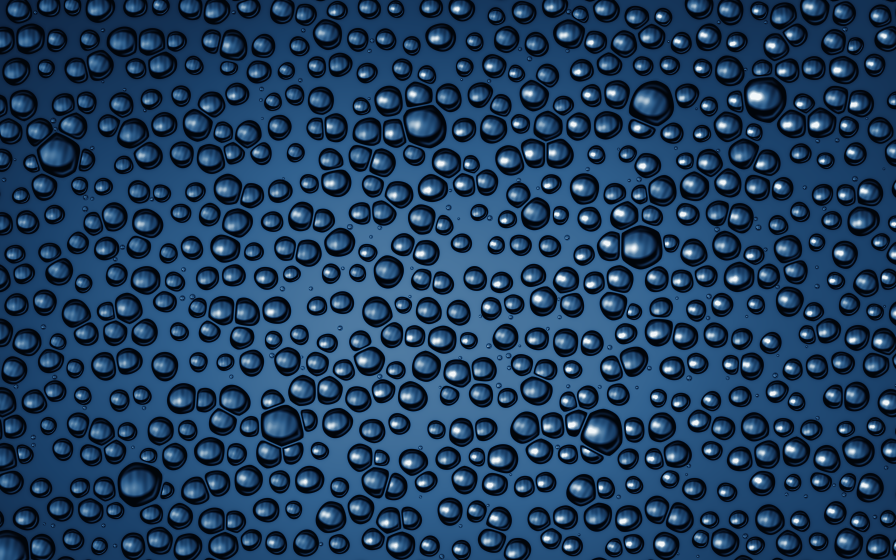
This texture is drawn by a WebGL 2 fragment shader. Its source:

```glsl
#version 300 es
precision highp float;

uniform vec2 u_resolution;
out vec4 fragColor;

const float CELL_SIZE = 0.053;      // drop spacing, in canvas heights
const float JITTER = 0.46;
const float MIN_RADIUS = 0.29;      // radii in cells
const float MAX_RADIUS = 0.54;
const float GIANT_SHARE = 0.006;
const float GIANT_SCALE = 1.45;
const float GAP = 0.025;
const float ROUNDING = 0.12;
const float MICRO_GRID = 3.0;       // bead cells per drop cell
const float MICRO_SHARE = 0.10;
const vec2 GLOW_CENTER = vec2(0.47, 0.41);
const vec2 GLOW_SPREAD = vec2(0.62, 0.74);
const float EDGE_TONE = 0.6;
const float CENTER_TONE = 3.85;

const vec3 BLACK = vec3(0.005, 0.018, 0.04);
const vec3 NAVY = vec3(0.05, 0.13, 0.24);
const vec3 DEEP_BLUE = vec3(0.10, 0.25, 0.41);
const vec3 STEEL_BLUE = vec3(0.19, 0.38, 0.56);
const vec3 PALE_BLUE = vec3(0.33, 0.50, 0.65);
const vec3 SILVER = vec3(0.65, 0.74, 0.81);
const vec3 WHITE = vec3(0.95, 0.97, 0.98);

struct Drop { vec2 offset; float radius; float dist; float seed; };

vec3 hash3(vec2 p) {
    vec3 k = vec3(dot(p, vec2(127.1, 311.7)), dot(p, vec2(269.5, 183.3)), dot(p, vec2(419.2, 371.9)));
    return fract(sin(k) * 43758.545);
}

float smoothMax(float a, float b, float k) {
    float h = max(k - abs(a - b), 0.0) / k;
    return max(a, b) + h * h * k * 0.25;
}

// Tone 0..6 runs from black through the blues to white.
vec3 toneColor(float t) {
    vec3 c = mix(BLACK, NAVY, clamp(t, 0.0, 1.0));
    c = mix(c, DEEP_BLUE, clamp(t - 1.0, 0.0, 1.0));
    c = mix(c, STEEL_BLUE, clamp(t - 2.0, 0.0, 1.0));
    c = mix(c, PALE_BLUE, clamp(t - 3.0, 0.0, 1.0));
    c = mix(c, SILVER, clamp(t - 4.0, 0.0, 1.0));
    return mix(c, WHITE, clamp(t - 5.0, 0.0, 1.0));
}

// Center and radius of the drop in one staggered cell.
vec3 dropSite(vec2 cell) {
    vec3 h = hash3(cell);
    vec2 center = cell + 0.5 + vec2(0.5 * mod(cell.y, 2.0), 0.0) + JITTER * (h.xy - 0.5);
    float radius = mix(MIN_RADIUS, MAX_RADIUS, h.z);
    if (fract(h.z * 57.0) < GIANT_SHARE) radius = MAX_RADIUS * GIANT_SCALE;
    return vec3(center, radius);
}

// Weighted cellular pattern: round drops flattened where they meet.
Drop findDrop(vec2 p) {
    vec2 base = floor(p), owner = base;
    vec3 site = vec3(0.0);
    float best = 1e5;
    for (int j = -2; j <= 2; j++)
    for (int i = -2; i <= 2; i++) {
        vec2 cell = base + vec2(i, j);
        vec3 s = dropSite(cell);
        float power = dot(p - s.xy, p - s.xy) - s.z * s.z;
        if (power < best) { best = power; site = s; owner = cell; }
    }
    float border = 1e5;
    for (int j = -2; j <= 2; j++)
    for (int i = -2; i <= 2; i++) {
        vec2 cell = base + vec2(i, j);
        if (cell == owner) continue;
        vec3 s = dropSite(cell);
        float power = dot(p - s.xy, p - s.xy) - s.z * s.z;
        border = min(border, (power - best) / (2.0 * distance(s.xy, site.xy)));
    }
    float seed = hash3(owner + 71.3).x;
    vec2 offset = p - site.xy;
    float angle = atan(offset.y, offset.x + 1e-5);
    float wobble = 1.0 + 0.05 * sin(2.0 * angle + 6.28 * seed) + 0.025 * sin(3.0 * angle + 17.0 * seed);
    float dist = smoothMax(length(offset) - site.z * wobble, GAP - border, ROUNDING);
    return Drop(offset, site.z, dist, seed);
}

// Refraction inside a drop: dark rim, lit lens, glint and thin rim arcs.
float dropTone(vec2 q, float rho, float seed, float glow, float shine) {
    float tilt = 0.6 * (seed - 0.5);
    q = mat2(cos(tilt), sin(tilt), -sin(tilt), cos(tilt)) * q;
    float lens = 1.0 - smoothstep(0.76, 1.04, length((q - vec2(-0.10, 0.08)) / vec2(0.84, 0.62)));
    lens *= 1.0 - smoothstep(0.80, 0.95, rho);
    float streaks = 0.25 * sin(q.x * 11.0 + seed * 30.0) + 0.18 * sin(q.x * 19.0 - q.y * 5.0);
    float body = 1.75 + 1.05 * glow - 1.0 * q.x - 0.9 * q.y + streaks;
    vec2 g = (q - vec2(-0.36, 0.02 + 0.2 * (seed - 0.5))) / vec2(0.38, 0.25);
    float glint = exp(-dot(g, g)) * shine * (0.6 + 0.7 * fract(seed * 13.0));
    float arc = exp(-pow((rho - 0.82) / 0.06, 2.0));
    float lowerRight = smoothstep(0.35, 0.8, dot(q, vec2(0.6, -0.8)));
    float upper = smoothstep(0.45, 0.8, dot(q, vec2(-0.2, 0.98)));
    return lens * (body + glint) + arc * (1.6 * lowerRight + 0.7 * upper);
}

void main() {
    vec2 uv = gl_FragCoord.xy / u_resolution;
    vec2 p = gl_FragCoord.xy / (u_resolution.y * CELL_SIZE);
    float pixel = 1.0 / (u_resolution.y * CELL_SIZE);

    // Lit glass behind the drops
    vec2 v = (uv - GLOW_CENTER) / GLOW_SPREAD;
    float glow = exp(-1.6 * dot(v, v));
    float shine = mix(1.9, 3.9, smoothstep(0.05, 0.9, uv.x));
    Drop drop = findDrop(p);
    float tone = mix(EDGE_TONE, CENTER_TONE, glow) + 0.06 * sin(p.x * 0.7 + sin(p.y * 0.5));
    tone += 0.5 * smoothstep(0.5, 1.0, uv.x) * (1.0 - glow);
    tone -= 0.4 * exp(-max(drop.dist, 0.0) * 20.0);

    // Tiny beads in the gaps
    vec2 microCell = floor(p * MICRO_GRID);
    vec3 h = hash3(microCell + 19.7);
    float microRadius = mix(0.12, 0.30, h.z) / MICRO_GRID;
    vec2 microCenter = (microCell + 0.5 + 0.35 * (h.xy - 0.5)) / MICRO_GRID;
    if (fract(h.z * 31.0) < MICRO_SHARE && findDrop(microCenter).dist > microRadius) {
        vec2 q = (p - microCenter) / microRadius;
        float bead = 1.0 - smoothstep(-pixel, pixel, (length(q) - 1.0) * microRadius);
        tone = mix(tone, dropTone(q, length(q), h.x, glow, 1.5), 0.7 * bead);
    }

    // Main drops
    vec2 q = drop.offset / drop.radius;
    float rho = max(length(q), 1.0 + drop.dist / drop.radius);
    float cover = 1.0 - smoothstep(-0.7 * pixel, 0.7 * pixel, drop.dist);
    tone = mix(tone, dropTone(q, rho, drop.seed, glow, shine), cover);

    fragColor = vec4(toneColor(tone), 1.0);
}
```
